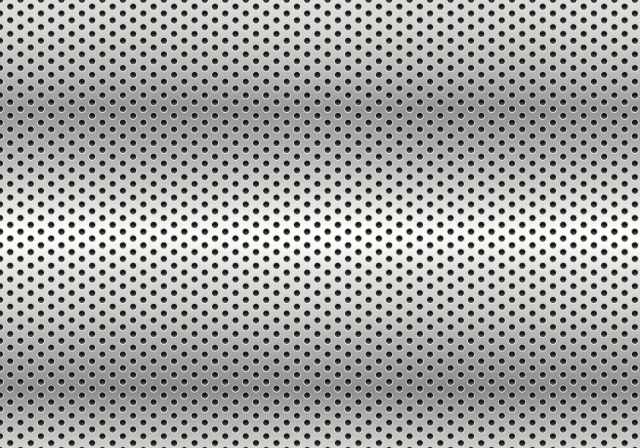
Write a WebGL 2 fragment shader that draws this texture.

```glsl
#version 300 es
precision highp float;
// Brushed steel sheet with staggered round holes, bevelled rims and soft horizontal reflections.

uniform vec2 u_resolution;
out vec4 outColor;

// Layout: counts over the canvas, lengths in canvas heights
const float COLUMNS = 62.5;
const float ROWS = 32.85;
const float HOLE_RADIUS = 0.00675;
const float RIM_RADIUS = 0.0088;

// Hole and rim shades, from upper to lower edge
const vec3 HOLE_TOP = vec3(0.09);
const vec3 HOLE_BOTTOM = vec3(0.36);
const vec3 RIM_TOP = vec3(0.74, 0.73, 0.74);
const vec3 RIM_BOTTOM = vec3(0.96);
const float RIM_STRENGTH = 0.8;

// Reflection bands: height and brightness of each stop, bottom to top
const int STOPS = 14;
const vec2 BANDS[STOPS] = vec2[STOPS](
    vec2(0.00, 0.82), vec2(0.06, 0.70), vec2(0.13, 0.55), vec2(0.22, 0.67),
    vec2(0.30, 0.79), vec2(0.40, 0.88), vec2(0.46, 0.98), vec2(0.49, 0.98),
    vec2(0.57, 0.83), vec2(0.65, 0.71), vec2(0.755, 0.59), vec2(0.85, 0.74),
    vec2(0.94, 0.83), vec2(1.00, 0.86));
const vec3 COOL_TINT = vec3(1.0, 0.985, 1.01);
const vec3 WARM_TINT = vec3(1.0, 1.0, 0.985);
const float SHEEN = 0.012;
const float TAU = 6.2831853;

// Brightness of the sheet at a height between 0 and 1
float bandBrightness(float height) {
    float value = BANDS[0].y;
    for (int i = 1; i < STOPS; i++) {
        float t = clamp((height - BANDS[i - 1].x) / (BANDS[i].x - BANDS[i - 1].x), 0.0, 1.0);
        value = mix(value, BANDS[i].y, t);
    }
    return value;
}

vec3 sheetColor(vec2 uv) {
    float value = bandBrightness(uv.y) + SHEEN * cos(uv.x * TAU * 2.0);
    float coolness = smoothstep(0.13, 0.0, abs(uv.y - 0.72));
    return value * mix(WARM_TINT, COOL_TINT, coolness);
}

// Offset from the nearest hole centre; odd columns sit half a row lower
vec2 holeOffset(vec2 uv, float aspect) {
    vec2 cell = vec2(uv.x * COLUMNS, (1.0 - uv.y) * ROWS);
    float column = round(cell.x);
    float row = cell.y - 0.5 * mod(column, 2.0);
    vec2 offset = vec2(cell.x - column, round(row) - row);
    return offset * vec2(aspect / COLUMNS, 1.0 / ROWS);
}

// Antialiased coverage of a disc
float disc(float dist, float radius, float pixel) {
    return clamp(0.5 + (radius - dist) / pixel, 0.0, 1.0);
}

void main() {
    vec2 uv = gl_FragCoord.xy / u_resolution;
    float pixel = 1.0 / u_resolution.y;
    vec2 offset = holeOffset(uv, u_resolution.x / u_resolution.y);
    float dist = length(offset);

    vec3 color = sheetColor(uv);

    // Bevelled rim, lit from below
    float rimLight = smoothstep(RIM_RADIUS, -RIM_RADIUS, offset.y);
    vec3 rim = mix(RIM_TOP, RIM_BOTTOM, rimLight);
    color = mix(color, rim, RIM_STRENGTH * disc(dist, RIM_RADIUS, pixel));

    // Dark hole, lighter toward its lower edge
    float depthLight = smoothstep(0.3 * HOLE_RADIUS, -HOLE_RADIUS, offset.y);
    vec3 hole = mix(HOLE_TOP, HOLE_BOTTOM, depthLight);
    color = mix(color, hole, disc(dist, HOLE_RADIUS, pixel));

    outColor = vec4(clamp(color, 0.0, 1.0), 1.0);
}
```
